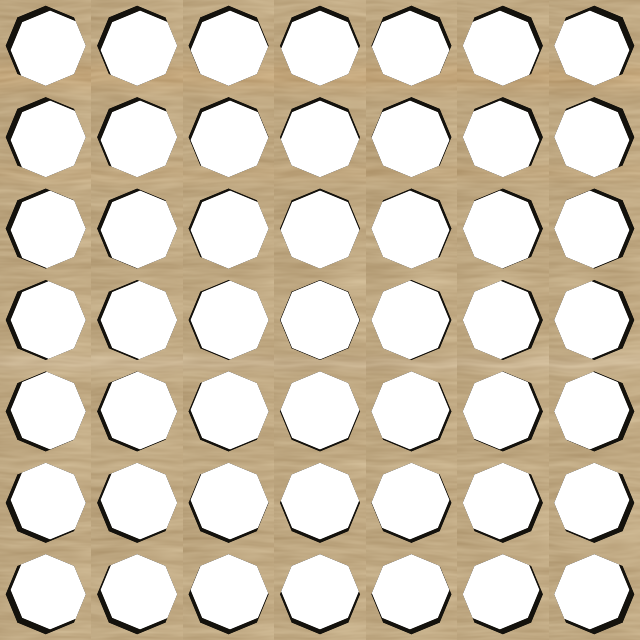
Write a three.js fragment shader that draws this pattern.

```glsl
varying vec2 vUv;

const float CELLS = 7.0;
const float HOLE_RADIUS = 0.4385;  // centre to corner, in cells
const float BACK_SCALE = 0.984;    // far face of the board, seen in perspective
const float EDGE = 0.006;          // half width of the smoothed edge, in cells

const vec3 WOOD = vec3(0.75, 0.66, 0.51);
const vec3 HOLE_WALL = vec3(0.08, 0.07, 0.05);
const vec3 BACKDROP = vec3(1.0);

vec2 hashGradient(vec2 p) {
  float h = fract(sin(dot(p, vec2(127.1, 311.7))) * 43758.5);
  float angle = 6.2832 * h;
  return vec2(cos(angle), sin(angle));
}

float cornerValue(vec2 corner, vec2 offset, vec2 f) {
  return dot(hashGradient(corner + offset), f - offset);
}

float gradientNoise(vec2 p) {
  vec2 i = floor(p);
  vec2 f = p - i;
  vec2 u = f * f * f * (f * (f * 6.0 - 15.0) + 10.0);
  float low = mix(cornerValue(i, vec2(0.0), f), cornerValue(i, vec2(1.0, 0.0), f), u.x);
  float high = mix(cornerValue(i, vec2(0.0, 1.0), f), cornerValue(i, vec2(1.0), f), u.x);
  return mix(low, high, u.y);
}

// Regular octagon with a corner on each axis
float octagonDistance(vec2 p, float radius) {
  vec2 q = abs(p);
  vec2 sorted = vec2(max(q.x, q.y), min(q.x, q.y));
  vec2 normal = vec2(0.9239, 0.3827);
  return dot(sorted, normal) - radius * normal.x;
}

float coverage(float distance, float edge) {
  return 1.0 - smoothstep(-edge, edge, distance);
}

float band(float y, float center, float width) {
  float t = (y - center) / width;
  return exp(-t * t);
}

// Horizontal grain that restarts at each column, leaving faint seams
vec3 woodColor(vec2 grid, vec3 base) {
  float x = fract(grid.x);
  float column = floor(grid.x);
  float y = grid.y + 0.06 * gradientNoise(vec2(x * 1.3 + column * 0.35, grid.y * 1.7));
  float shift = column * 0.35;

  float broad = gradientNoise(vec2(x * 0.8 + shift, y * 4.0));
  float streaks = gradientNoise(vec2(x * 1.6 + shift, y * 15.0 + 31.0));
  float fibres = gradientNoise(vec2(x * 3.5 + shift, y * 33.0 + 73.0));
  float grain = 0.5 * broad + 0.7 * streaks + 0.4 * fibres;

  float warm = band(y, 6.15, 0.16) + 0.4 * band(y, 5.1, 0.12);
  float pale = band(y, 3.03, 0.09);
  vec3 color = base + vec3(0.085, 0.095, 0.1) * grain;
  color += vec3(0.01, -0.015, -0.035) * warm;
  color += vec3(0.035, 0.04, 0.055) * pale;
  return color + 0.025 * (x - 0.5);
}

void main() {
  vec2 grid = vUv * CELLS;
  vec2 cellCenter = floor(grid) + 0.5;
  vec2 viewCenter = vec2(0.5 * CELLS);

  // Near rim, and the far rim drawn toward the view centre
  vec2 nearPoint = grid - cellCenter;
  vec2 farPoint = viewCenter + (grid - viewCenter) / BACK_SCALE - cellCenter;
  float nearRim = octagonDistance(nearPoint, HOLE_RADIUS);
  float farRim = octagonDistance(farPoint, HOLE_RADIUS) * BACK_SCALE;

  // Board, hole walls, then the opening visible through both rims
  vec3 color = woodColor(grid, WOOD);
  color = mix(color, HOLE_WALL, coverage(nearRim, EDGE));
  color = mix(color, BACKDROP, coverage(max(nearRim, farRim), EDGE));
  gl_FragColor = vec4(color, 1.0);
}
```
